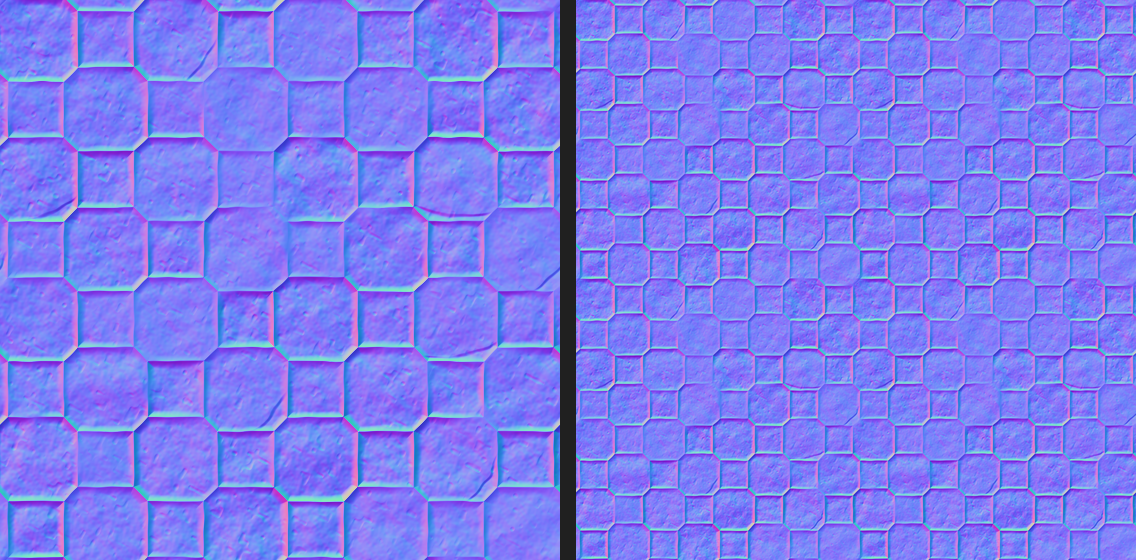
Left, the tile; right, the same tile 2 across and 2 down.
Give the GLSL for this texture map, as a three.js fragment shader.

```glsl
// Tangent-space normal map of worn stone paving: octagons and small squares alternate
// on an 8 by 8 checkerboard. A height field (bevels, tilt, grain, chips) is
// differentiated to get the normal; green points down and all noise wraps.
varying vec2 vUv;

const float CELLS = 8.0;              // tiles across and up
const vec2 GRID_SHIFT = vec2(0.012, -0.06);
const float OCTAGON_HALF = 0.6;       // half widths, in cells
const float SQUARE_HALF = 0.4;
const float SAMPLE_STEP = 0.0014;     // in canvas units

float hash(vec2 p) {
  vec3 q = fract(vec3(p.xyx) * 0.1031);
  q += dot(q, q.yzx + 33.33);
  return fract((q.x + q.y) * q.z);
}

// Value noise that wraps after "period" lattice steps across the canvas
float wrapNoise(vec2 uv, float period, float seed) {
  vec2 p = uv * period;
  vec2 i = floor(p);
  vec2 f = p - i;
  f = f * f * (3.0 - 2.0 * f);
  vec2 a = mod(i, period) + seed;
  vec2 b = mod(i + 1.0, period) + seed;
  return mix(mix(hash(a), hash(vec2(b.x, a.y)), f.x),
             mix(hash(vec2(a.x, b.y)), hash(b), f.x), f.y);
}

// Layered grain; the whole-number rotation of each layer keeps it wrapping
float stoneGrain(vec2 uv) {
  float sum = 0.0;
  float amplitude = 0.075;
  for (int k = 0; k < 4; k++) {
    sum += amplitude * (wrapNoise(uv, CELLS * 2.0, float(k) * 17.0) - 0.5);
    amplitude *= 0.44;
    uv = vec2(2.0 * uv.x + uv.y, 2.0 * uv.y - uv.x);
  }
  return sum;
}

// Sparse soft bumps
float stoneBumps(vec2 uv) {
  vec2 turned = vec2(2.0 * uv.x - uv.y, uv.x + 2.0 * uv.y);
  return 0.012 * smoothstep(0.7, 1.05, wrapNoise(turned, CELLS * 5.0, 91.0));
}

// Tile under p: local position (xy), edge distance (z), 1 for octagon (w)
vec4 findTile(vec2 p, out vec2 id) {
  id = floor(p);
  vec2 local = p - id - 0.5;
  vec2 a = abs(local);
  float reach = max(a.x, a.y);
  bool octagon = mod(id.x + id.y, 2.0) > 0.5;
  if (!octagon && reach > SQUARE_HALF) {
    // The rim of a square's cell belongs to the octagon beside it
    vec2 side = a.x > a.y ? vec2(sign(local.x), 0.0) : vec2(0.0, sign(local.y));
    id += side;
    local -= side;
    a = abs(local);
    reach = max(a.x, a.y);
    octagon = true;
  }
  id = mod(id, CELLS);
  float toOctagon = min(OCTAGON_HALF - reach, (1.0 - a.x - a.y) * 0.7071);
  float edge = octagon ? toOctagon : SQUARE_HALF - reach;
  return vec4(local, edge, octagon ? 1.0 : 0.0);
}

// Curved fracture across the lower right part of a few octagons
float chipHeight(vec2 local, vec2 id, float wobble) {
  if (hash(id + 71.0) > 0.15) return 0.0;
  float angle = mix(-1.9, -0.5, hash(id + 113.0));
  vec2 dir = vec2(cos(angle), sin(angle));
  float across = dot(local, vec2(-dir.y, dir.x));
  float d = dot(local, dir) - 0.5 + 0.3 * across * across + 0.06 * wobble;
  return 0.035 * smoothstep(0.0, 0.05, d) * exp(-7.0 * max(d, 0.0));
}

// Height in cell units
float surfaceHeight(vec2 uv) {
  float wobble = wrapNoise(uv, CELLS * 5.0, 37.0) - 0.5;
  float wobble2 = wrapNoise(uv, CELLS * 5.0, 59.0) - 0.5;
  vec2 id;
  vec4 tile = findTile(uv * CELLS - GRID_SHIFT + 0.02 * vec2(wobble, wobble2), id);
  float wear = hash(id + 5.0);
  vec2 tilt = vec2(hash(id + 23.0), hash(id + 41.0)) - 0.5;
  float grain = stoneGrain(uv);

  // Rounded, slightly ragged bevel that falls to the joint
  float bevelWidth = 0.1 + 0.035 * tile.y + 0.3 * grain;
  float t = 1.0 - clamp(tile.z / bevelWidth, 0.0, 1.0);
  float bevel = 1.0 - t * t;

  float top = mix(0.025, 0.07, wear) + 0.09 * dot(tilt, tile.xy);
  top += mix(0.65, 1.25, wear) * (grain + stoneBumps(uv));
  top += tile.w * chipHeight(tile.xy, id, wobble);
  return bevel * top;
}

vec2 surfaceSlope(vec2 uv, float e) {
  vec2 dx = vec2(e, 0.0);
  vec2 dy = vec2(0.0, e);
  vec2 rise = vec2(surfaceHeight(uv + dx) - surfaceHeight(uv - dx),
                   surfaceHeight(uv + dy) - surfaceHeight(uv - dy));
  return rise / (2.0 * e * CELLS);
}

void main() {
  vec2 slope = surfaceSlope(vUv, SAMPLE_STEP);
  vec3 normal = normalize(vec3(-slope.x, slope.y, 1.0));
  vec3 color = (normal * 0.5 + 0.5) * vec3(0.995, 0.99, 0.98);
  gl_FragColor = vec4(color, 1.0);
}
```
